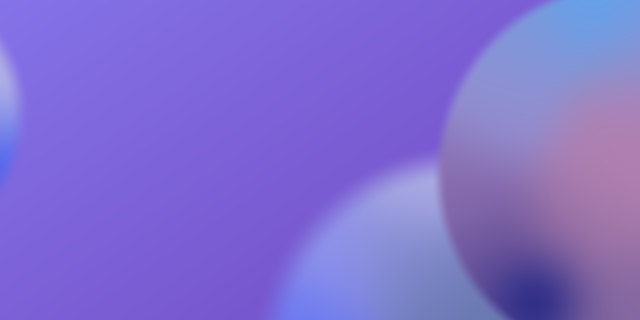
A WebGL 1 fragment shader for this background:

```glsl
precision highp float;
// Soft violet gradient with three blurred, softly shaded discs.

uniform vec2 u_resolution;

// Positions and lengths are in canvas heights, origin at the lower left.
const vec3 VIOLET_LIGHT = vec3(0.52, 0.45, 0.91);
const vec3 VIOLET_DEEP = vec3(0.468, 0.342, 0.81);
const vec2 VIOLET_SLOPE = vec2(0.46, -0.67);

// Each disc: centre x, centre y, radius, edge softness.
const vec4 LEFT_DISC = vec4(-0.344, 0.64, 0.405, 0.035);
const vec4 LOW_DISC = vec4(1.458, -0.12, 0.615, 0.062);
const vec4 BIG_DISC = vec4(1.961, 0.458, 0.59, 0.024);

const float STOP_SPREAD = 0.18;
const float NAVY_SPREAD = 0.155;
const vec2 NAVY_CENTRE = vec2(1.67, 0.05);

const vec3 PALE_LILAC = vec3(0.68, 0.68, 0.90);
const vec3 PERIWINKLE = vec3(0.57, 0.58, 0.92);
const vec3 ROYAL_BLUE = vec3(0.32, 0.40, 0.93);
const vec3 BRIGHT_BLUE = vec3(0.41, 0.47, 0.94);
const vec3 SLATE = vec3(0.41, 0.47, 0.69);
const vec3 STEEL = vec3(0.50, 0.53, 0.79);
const vec3 SKY = vec3(0.36, 0.64, 0.93);
const vec3 SKY_GREY = vec3(0.50, 0.59, 0.85);
const vec3 LILAC_GREY = vec3(0.57, 0.56, 0.82);
const vec3 MAUVE = vec3(0.54, 0.43, 0.69);
const vec3 ROSE = vec3(0.69, 0.50, 0.69);
const vec3 DUSK = vec3(0.41, 0.32, 0.60);
const vec3 PLUM = vec3(0.61, 0.45, 0.65);
const vec3 GREY_PLUM = vec3(0.52, 0.41, 0.63);
const vec3 NAVY = vec3(0.18, 0.18, 0.53);

float glow(vec2 p, vec2 centre, float spread) {
  vec2 d = (p - centre) / spread;
  return exp(-dot(d, d));
}

float discMask(vec2 p, vec4 disc) {
  float d = length(p - disc.xy) - disc.z;
  return 1.0 - smoothstep(-disc.w, disc.w, d);
}

// Weighted colour stop; dividing rgb by the summed weight gives the blend.
vec4 colourStop(vec2 p, vec2 centre, vec3 colour) {
  return vec4(colour, 1.0) * (glow(p, centre, STOP_SPREAD) + 1e-5);
}

vec3 lowDiscColour(vec2 p) {
  vec4 sum = colourStop(p, vec2(1.32, 0.44), PALE_LILAC);
  sum += colourStop(p, vec2(1.04, 0.22), PERIWINKLE);
  sum += colourStop(p, vec2(0.95, -0.03), BRIGHT_BLUE);
  sum += colourStop(p, vec2(1.30, 0.18), STEEL);
  sum += colourStop(p, vec2(1.43, 0.02), SLATE);
  return sum.rgb / sum.a;
}

vec3 bigDiscColour(vec2 p) {
  vec4 sum = colourStop(p, vec2(1.87, 1.02), SKY);
  sum += colourStop(p, vec2(1.64, 0.90), SKY_GREY);
  sum += colourStop(p, vec2(2.02, 0.86), SKY_GREY);
  sum += colourStop(p, vec2(1.57, 0.67), LILAC_GREY);
  sum += colourStop(p, vec2(1.44, 0.40), MAUVE);
  sum += colourStop(p, vec2(1.91, 0.47), ROSE);
  sum += colourStop(p, vec2(2.02, 0.65), ROSE);
  sum += colourStop(p, vec2(1.54, 0.20), DUSK);
  sum += colourStop(p, vec2(1.82, 0.27), PLUM);
  sum += colourStop(p, vec2(1.96, 0.00), GREY_PLUM);
  vec3 colour = sum.rgb / sum.a;
  return mix(colour, NAVY, 0.95 * glow(p, NAVY_CENTRE, NAVY_SPREAD));
}

void main() {
  vec2 p = gl_FragCoord.xy / u_resolution.y;

  // Diagonal backdrop
  float shade = dot(p - vec2(0.0, 1.0), VIOLET_SLOPE);
  vec3 colour = mix(VIOLET_LIGHT, VIOLET_DEEP, clamp(shade, 0.0, 1.0));

  // Discs, back to front
  vec3 leftColour = mix(ROYAL_BLUE, PALE_LILAC, smoothstep(0.44, 0.78, p.y));
  colour = mix(colour, leftColour, discMask(p, LEFT_DISC));
  colour = mix(colour, lowDiscColour(p), discMask(p, LOW_DISC));
  colour = mix(colour, bigDiscColour(p), discMask(p, BIG_DISC));

  gl_FragColor = vec4(colour, 1.0);
}
```
